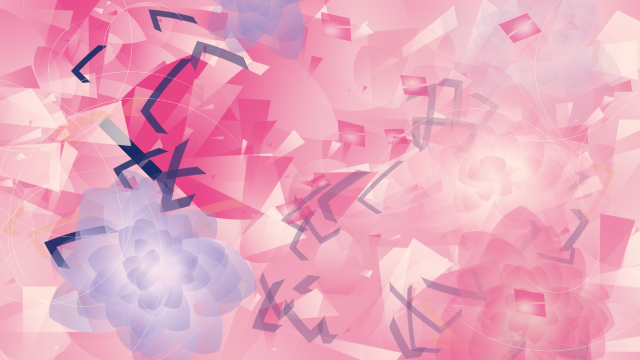
Give the GLSL for this background, as a Shadertoy shader.

```glsl
// Layered pink collage: translucent petals fan out from a hub, crossed by shards,
// navy chevrons, glossy tiles and hairline arcs, with rosettes of folded petals.
// Each part is a signed distance shape, scattered by hashes and blended in order.

const vec3 CREAM = vec3(1, 0.93, 0.89), PALE = vec3(0.97, 0.84, 0.85);
const vec3 PINK = vec3(0.94, 0.64, 0.72), ROSE = vec3(0.91, 0.27, 0.53);
const vec3 NAVY = vec3(0.1, 0.17, 0.39), MAUVE = vec3(0.48, 0.34, 0.54);
const vec3 LILAC = vec3(0.53, 0.48, 0.75), MIST = vec3(0.8, 0.66, 0.8);
const float TAU = 6.28319;

vec3 rnd(float n) { return fract(sin(n * vec3(12.99, 78.23, 37.72)) * 43758.5); }

float gradDot(vec2 cell, vec2 f) {
  float a = TAU * rnd(dot(cell, vec2(1, 57)) + 7.0).x;
  return dot(vec2(cos(a), sin(a)), f);
}

float noise(vec2 p) {
  vec2 i = floor(p), f = p - i, u = f * f * (3.0 - 2.0 * f), e = vec2(1, 0);
  return mix(mix(gradDot(i, f), gradDot(i + e, f - e), u.x),
             mix(gradDot(i + e.yx, f - e.yx), gradDot(i + 1.0, f - 1.0), u.x), u.y);
}

// Brings direction a onto the x axis
mat2 turn(float a) { float c = cos(a), s = sin(a); return mat2(c, -s, s, c); }

// Angle from a place towards the hub of the fan
float inward(vec2 c) { return atan(0.55 - c.y, 1.2 - c.x); }

// Pointed petal from the origin to (len, 0)
float petal(vec2 q, float len, float w) {
  float r = (len * len * 0.25 + w * w) / (2.0 * w);
  return length(vec2(q.x - len * 0.5, abs(q.y) + r - w)) - r;
}

void paint(inout vec3 col, vec3 tint, float d, float alpha) {
  col = mix(col, tint, clamp(0.5 - d * iResolution.y, 0.0, 1.0) * clamp(alpha, 0.0, 1.0));
}

// Share of hot rose at a place
float heat(vec2 p) {
  vec2 a = p - vec2(0.58, 0.68), b = p - vec2(0.2, 1), c = p - vec2(1.1, 0);
  return clamp(exp(-7.0 * dot(a, a)) + 0.8 * exp(-12.0 * dot(b, b))
    + 0.6 * exp(-5.0 * dot(c, c)) + 0.4 * noise(p * 4.0), 0.0, 1.0);
}

// Rings of petals around jittered roots, from the outside in
void rosette(inout vec3 col, vec2 p, float r, vec3 rim, vec3 heart, float alpha, float curl) {
  if (length(p) > r * 1.4) return;
  for (float k = 0.0; k < 45.0; k++) {
    float ring = floor(k / 9.0);
    vec3 h = rnd(k + r * 91.0);
    float len = r * (1.0 - 0.17 * ring) * mix(0.85, 1.1, h.x), w = len * 0.33;
    vec2 q = turn((k + 0.5 * ring + 0.8 * h.y) * TAU / 9.0) * (p - (h.yz - 0.5) * r * 0.3);
    q.y += curl * q.x * q.x / len;
    float t = q.x / len, side = smoothstep(-w, w, q.y);
    vec3 tint = mix(heart, rim, smoothstep(0.25, 0.95, t) * mix(1.0, 0.45, side));
    paint(col, tint, petal(q, len, w), alpha * smoothstep(-0.1, 0.7, t) * mix(0.6, 1.35, side));
  }
}

void mainImage(out vec4 fragColor, in vec2 fragCoord) {
  vec2 p = fragCoord / iResolution.y, area = vec2(iResolution.x / iResolution.y, 1);
  vec3 col = mix(PALE, PINK, clamp(0.35 + 0.9 * noise(p * 3.0), 0.0, 1.0));
  col = mix(col, ROSE, 0.5 * heat(p));

  // Broad petals pointing away from the hub
  for (float i = 1.0; i < 71.0; i++) {
    vec3 a = rnd(i), b = rnd(i + 100.0);
    vec2 c = a.xy * area;
    float len = mix(0.12, 0.46, b.y);
    vec2 q = turn(inward(c) + TAU / 2.0 + (b.x - 0.5) * 1.6) * (p - c);
    q.x += len * 0.5;
    vec3 tip = mix(PINK, ROSE, 0.15 + 0.85 * heat(c));
    paint(col, mix(PALE, tip, smoothstep(0.15, 1.0, q.x / len)),
          petal(q, len, len * mix(0.2, 0.36, a.z)), 0.58);
  }

  // Large rose petal with a cut tip and a navy edge
  vec2 e = turn(TAU / 8.0) * (p - vec2(0.375, 0.6));
  paint(col, NAVY, max(abs(e.x + 0.016) - 0.02, abs(e.y) - 0.11), 1.0);
  paint(col, mix(ROSE, PINK, smoothstep(0.5, 0.95, p.x)),
        max(petal(p - vec2(0.27, 0.63), 0.8, 0.24), -e.x), 1.1 - smoothstep(0.45, 1.05, p.x));

  // Slanted shards, from specks to long facets
  for (float i = 0.0; i < 210.0; i++) {
    vec3 a = rnd(i + 211.0), b = rnd(i + 431.0);
    vec2 c = a.xy * area, size = mix(0.007, 0.15, a.z * a.z) * vec2(1.2, mix(0.15, 0.7, b.x));
    vec2 q = turn(0.6 + (b.y - 0.5) * 2.0) * (p - c);
    float d = max(abs(q.x + (b.x - 0.5) * q.y) - size.x, abs(q.y) - size.y * (0.6 + 0.45 * q.x / size.x));
    float hot = heat(c);
    vec3 tint = b.z < 0.5 - 0.2 * hot ? CREAM : b.z < 0.65 ? PINK : mix(PINK, ROSE, 0.35 + 0.65 * hot);
    paint(col, tint, d * 0.85, mix(0.06, 0.75, smoothstep(-size.x, size.x, q.x)));
  }

  // Chevrons: navy at the left, mauve further right, some in apricot
  for (float i = 0.0; i < 44.0; i++) {
    vec3 a = rnd(i + 701.0), b = rnd(i + 751.0);
    vec2 c = a.xy * area, q = turn(inward(c) + (b.x - 0.5) * 1.5) * (p - c);
    float arm = mix(0.05, 0.17, b.y) * (q.y > 0.0 ? 1.0 : 0.45), right = smoothstep(0.2, 0.85, c.x);
    q = turn(mix(0.6, 1.0, b.z)) * vec2(q.x, abs(q.y));
    float d = max(abs(q.y + 0.7 * q.x * q.x) - mix(0.006, 0.015, a.z), q.x + 0.8 * q.y - arm);
    bool warm = mod(i, 4.0) > 2.5;
    paint(col, warm ? vec3(0.95, 0.66, 0.55) : mix(NAVY, MAUVE, right), d * 0.85,
          warm ? 0.35 : mix(0.92, 0.42, right));
  }

  // Rosettes
  rosette(col, p - vec2(1.48, 0.86), 0.24, MIST, PALE, 0.26, 0.1);
  rosette(col, p - vec2(0.72, 1.04), 0.19, LILAC, MIST, 0.4, 0.1);
  rosette(col, p - vec2(1.38, 0.52), 0.32, mix(PINK, ROSE, 0.45), CREAM, 0.3, 0.0);
  rosette(col, p - vec2(1.46, 0.13), 0.27, ROSE, vec3(0.93, 0.72, 0.73), 0.34, 0.0);
  rosette(col, p - vec2(0.42, 0.25), 0.29, LILAC, vec3(0.97, 0.9, 0.94), 0.48, 0.15);

  // Glossy split tiles
  for (float i = 0.0; i < 8.0; i++) {
    vec3 a = rnd(i + 811.0), b = rnd(i + 853.0);
    vec2 size = mix(0.02, 0.05, a.z) * vec2(1, 0.75);
    vec2 q = turn((b.x - 0.5) * 0.9) * (p - vec2(0.75 + a.x, a.y));
    float d = max(max(abs(q.x + 0.3 * q.y) - size.x, abs(q.y) - size.y), 0.003 - abs(q.y - 0.2 * q.x));
    paint(col, mix(PALE, ROSE, smoothstep(0.0, 1.2, length(q / size + b.yz - 0.5))), d, 0.55);
  }

  // Hairline arcs
  for (float i = 0.0; i < 26.0; i++) {
    vec3 a = rnd(i + 907.0);
    vec2 q = p - vec2(mod(i, 3.0) < 0.5 ? 1.3 : -0.15, 0) - a.xy * vec2(0.6, 1);
    float d = abs(length(q) - mix(0.1, 0.5, a.z)) - 0.0005;
    paint(col, CREAM, d, 0.6 * smoothstep(-0.3, 0.6, sin(atan(q.y, q.x) + TAU * a.x)));
  }

  fragColor = vec4(col, 1);
}
```
